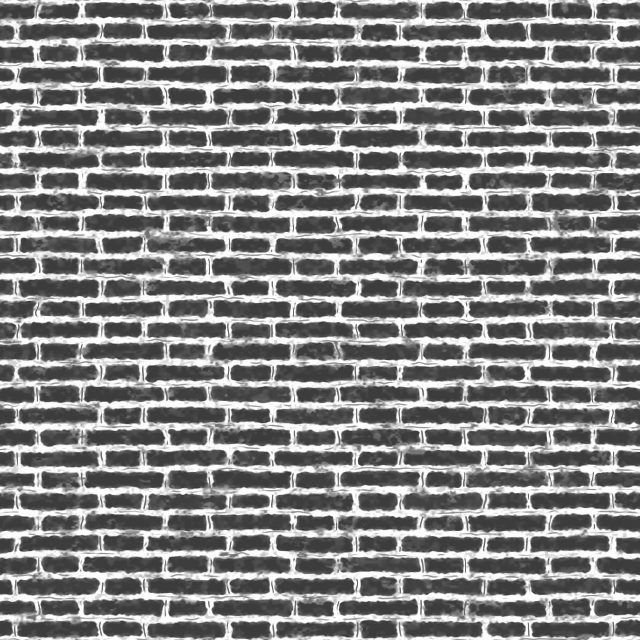
Give the GLSL for this texture map, as a WebGL 2 fragment shader.

```glsl
#version 300 es
precision highp float;
// Dark worn brick wall in Flemish bond with rough white mortar, tiling both ways.

uniform vec2 u_resolution;
out vec4 fragColor;

// Layout, in units of one course height
const float COURSES = 30.0;         // rows of bricks up the canvas
const float PAIRS = 5.0;            // stretcher and header pairs across
const float PAIR_WIDTH = COURSES / PAIRS;
const float STRETCHER = 3.95;       // width of the long brick cell
const float EVEN_START = 0.13;      // start of a pair, as a share of its width
const float ODD_START = 0.638;
const vec2 JOINT_HALF = vec2(0.135, 0.145);
const float CORNER = 0.17;
const float SIZE_JITTER = 0.035;
const float ROUGHNESS = 0.17;
const float EDGE_HALF = 0.055;      // half width of the grey fringe
const float LINE_HALF = 0.035;      // half width of the line inside a joint

// Tones
const float FACE_TONE = 0.235;
const float FACE_LIGHT = 0.37;
const float LINE_TONE = 0.42;
const float WORN_TONE = 0.60;
const float MORTAR_TONE = 0.99;

// Integer hash, returns 0 to 1
float hash(vec2 cell, float seed) {
    uvec3 v = uvec3(ivec3(cell, seed)) * 1664525u + 1013904223u;
    v.x += v.y * v.z; v.y += v.z * v.x; v.z += v.x * v.y;
    v ^= v >> 16u;
    v.x += v.y * v.z; v.y += v.z * v.x; v.z += v.x * v.y;
    return float(v.z >> 8u) / 16777216.0;
}

// Value noise that wraps after the given number of cells
float noise(vec2 uv, vec2 cells, float seed) {
    vec2 p = uv * cells;
    vec2 i = floor(p), f = fract(p);
    f = f * f * (3.0 - 2.0 * f);
    vec2 a = mod(i, cells), b = mod(i + 1.0, cells);
    return mix(mix(hash(a, seed), hash(vec2(b.x, a.y), seed), f.x),
               mix(hash(vec2(a.x, b.y), seed), hash(b, seed), f.x), f.y);
}

float fbm(vec2 uv, vec2 cells, float seed) {
    return 0.6 * noise(uv, cells, seed) + 0.4 * noise(uv, cells * 2.0, seed + 1.0);
}

float roundBox(vec2 p, vec2 halfSize, float radius) {
    vec2 q = abs(p) - halfSize + radius;
    return length(max(q, 0.0)) + min(max(q.x, q.y), 0.0) - radius;
}

void main() {
    vec2 uv = gl_FragCoord.xy / u_resolution;
    float pixel = COURSES / min(u_resolution.x, u_resolution.y);

    // Courses waver slightly
    vec2 p = uv * COURSES;
    p.y += 0.12 * (noise(uv, vec2(12.0, 30.0), 1.0) - 0.5);
    p.x += 0.16 * (noise(uv, vec2(30.0, 45.0), 2.0) - 0.5);

    // Find the brick cell
    float course = floor(p.y);
    float start = mod(course, 2.0) < 0.5 ? EVEN_START : ODD_START;
    float along = p.x / PAIR_WIDTH - start;
    float x = fract(along) * PAIR_WIDTH;
    bool isHeader = x > STRETCHER;
    float cellHalf = 0.5 * (isHeader ? PAIR_WIDTH - STRETCHER : STRETCHER);
    float centre = isHeader ? STRETCHER + cellHalf : cellHalf;
    vec2 q = vec2(x - centre, fract(p.y) - 0.5);
    vec2 id = vec2(mod(floor(along), PAIRS) * 2.0 + float(isHeader), mod(course, COURSES));

    // Rough brick outline, varied per brick
    vec2 jitter = vec2(hash(id, 3.0), hash(id, 4.0)) - 0.5;
    vec2 faceHalf = vec2(cellHalf, 0.5) - JOINT_HALF + SIZE_JITTER * jitter;
    float d = roundBox(q - SIZE_JITTER * jitter.yx, faceHalf, CORNER * (0.7 + 0.6 * hash(id, 5.0)));
    d += ROUGHNESS * (fbm(uv, vec2(105.0, 125.0), 6.0) - 0.5);

    // Patches of wear erode edges and dirty the mortar
    float wear = smoothstep(0.60, 0.82, fbm(uv, vec2(34.0, 60.0), 8.0));
    float grain = fbm(uv, vec2(130.0, 170.0), 10.0);
    d += wear * 0.16 * (grain - 0.35);

    // Mottled face with paler rim
    float mottle = smoothstep(0.48, 0.85, fbm(uv, vec2(75.0, 90.0), 12.0));
    float rim = smoothstep(-0.20, -0.04, d) * smoothstep(0.25, 0.65, grain);
    float brickShade = 0.35 * smoothstep(0.7, 1.0, hash(id, 14.0));
    float face = mix(FACE_TONE, FACE_LIGHT, clamp(0.55 * mottle + 0.7 * rim + brickShade * grain, 0.0, 1.0));
    face += 0.16 * wear * smoothstep(0.4, 0.75, grain);

    // Mortar with broken grey lines along the joints
    float wobble = 0.10 * (noise(uv, vec2(90.0, 90.0), 15.0) - 0.5);
    float soft = max(0.03, pixel * 0.6);
    vec2 toJoint = abs(vec2(cellHalf, 0.5) - abs(q) + wobble * sign(q));
    vec2 line = 1.0 - smoothstep(vec2(LINE_HALF - soft), vec2(LINE_HALF + soft), toJoint);
    float broken = fbm(uv, vec2(40.0, 70.0), 16.0);
    line.x *= smoothstep(0.25, 0.5, broken) * (1.0 - smoothstep(0.28, 0.38, abs(q.y)));
    line.y *= 0.7 * smoothstep(0.50, 0.72, broken);
    float mortar = mix(MORTAR_TONE, WORN_TONE, wear * smoothstep(0.3, 0.7, grain));
    mortar -= 0.16 * smoothstep(0.55, 0.8, grain);
    mortar = mix(mortar, LINE_TONE, max(line.x, line.y));

    // Soft grey fringe between face and mortar
    float fringe = max(EDGE_HALF + 0.07 * wear, pixel * 0.7);
    float tone = mix(face, mortar, smoothstep(-fringe, fringe, d));
    fragColor = vec4(vec3(clamp(tone, 0.0, 1.0)), 1.0);
}
```
